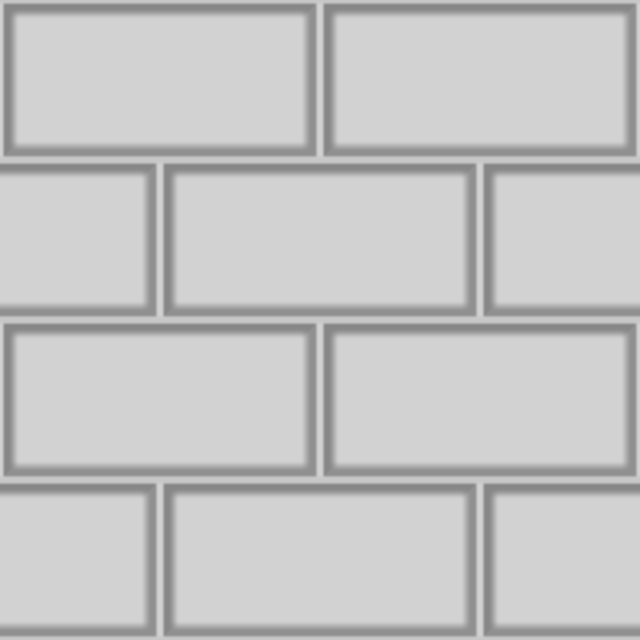
Give the GLSL for this pattern, as a WebGL 1 fragment shader.

```glsl
precision highp float;

uniform vec2 u_resolution;

// Shade of the sunken rim: darker on the left and top sides, lighter on the right and bottom
float rimShade(vec2 p, vec2 edge) {
  float vertical = sign(p.x);
  float horizontal = -sign(p.y);
  float side = mix(vertical, horizontal, smoothstep(-0.015, 0.015, edge.x - edge.y));
  return 0.545 + 0.018 * side;
}

// One brick, two units wide and one high, with p measured from its centre
float brickShade(vec2 p) {
  vec2 edge = vec2(1.0, 0.5) - abs(p);

  // Multiplying the two axes softens the corners
  vec2 faceRamp = smoothstep(0.05, 0.125, edge);
  vec2 rimRamp = smoothstep(0.008, 0.036, edge);
  float face = faceRamp.x * faceRamp.y;
  float inside = rimRamp.x * rimRamp.y;

  // Upright joints are a little brighter than level ones
  float joint = mix(0.78, 0.82, smoothstep(0.0, 0.04, edge.y));
  float brick = mix(rimShade(p, edge), 0.825, face);
  return mix(joint, brick, inside);
}

void main() {
  // Running bond: two bricks across, four courses, alternate courses shifted by half
  vec2 cell = gl_FragCoord.xy / u_resolution * vec2(2.0, 4.0);
  cell.x += 0.5 * (1.0 - mod(floor(cell.y), 2.0));
  vec2 p = (fract(cell) - 0.5) * vec2(2.0, 1.0);

  gl_FragColor = vec4(vec3(brickShade(p)), 1.0);
}
```
